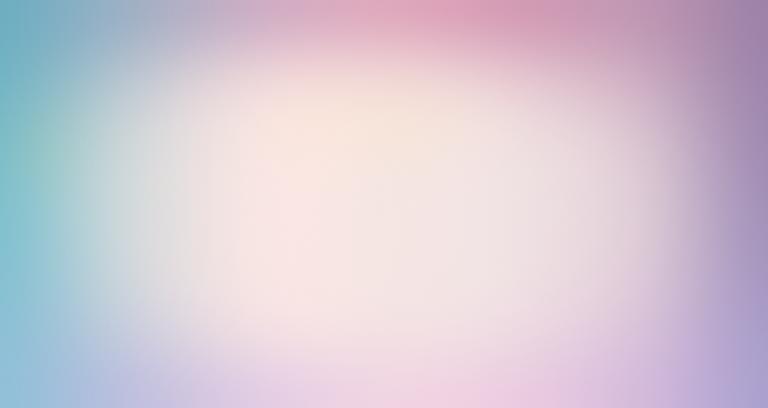
This background is drawn by a Shadertoy shader. Its source:

```glsl
// A soft pastel backdrop: teal at the left, rose above, lilac at the right and below,
// around a pale blush centre. Three smooth horizontal colour ramps are blended
// vertically by Gaussian falloffs, then two faint glows tint the result.

#define STOPS 7
#define CORE_X 0.46        // where the pale centre reaches nearest the edges
#define RIM_DEPTH 0.165    // depth of the top and bottom bands at CORE_X
#define RIM_SPREAD 0.70    // extra band depth towards the sides
#define PEACH_TINT vec3(0.010, 0.002, -0.030)
#define GREEN_TINT vec3(0.015, 0.005, -0.030)
#define GRAIN 0.004

const vec3 TOP_RAMP[STOPS] = vec3[STOPS](
    vec3(0.43, 0.68, 0.76), vec3(0.62, 0.69, 0.77), vec3(0.80, 0.68, 0.77),
    vec3(0.87, 0.66, 0.74), vec3(0.83, 0.61, 0.71), vec3(0.75, 0.59, 0.70),
    vec3(0.62, 0.51, 0.66));

const vec3 MIDDLE_RAMP[STOPS] = vec3[STOPS](
    vec3(0.50, 0.76, 0.81), vec3(0.82, 0.85, 0.86), vec3(0.97, 0.90, 0.89),
    vec3(0.96, 0.90, 0.89), vec3(0.94, 0.885, 0.89), vec3(0.87, 0.80, 0.84),
    vec3(0.64, 0.57, 0.72));

const vec3 BOTTOM_RAMP[STOPS] = vec3[STOPS](
    vec3(0.57, 0.75, 0.85), vec3(0.74, 0.75, 0.87), vec3(0.88, 0.80, 0.89),
    vec3(0.94, 0.83, 0.89), vec3(0.92, 0.80, 0.88), vec3(0.83, 0.73, 0.86),
    vec3(0.67, 0.63, 0.81));

// Smooth cubic interpolation through evenly spaced colour stops
vec3 sampleRamp(vec3 ramp[STOPS], float x) {
    float position = clamp(x, 0.0, 1.0) * float(STOPS - 1);
    int i = min(int(position), STOPS - 2);
    float t = position - float(i);
    vec3 before = ramp[max(i - 1, 0)];
    vec3 start = ramp[i];
    vec3 end = ramp[i + 1];
    vec3 after = ramp[min(i + 2, STOPS - 1)];
    vec3 slope = end - before;
    vec3 bend = 2.0 * before - 5.0 * start + 4.0 * end - after;
    vec3 twist = 3.0 * (start - end) + after - before;
    return start + 0.5 * t * (slope + t * (bend + t * twist));
}

float falloff(float distanceFromEdge, float depth) {
    float d = distanceFromEdge / depth;
    return exp(-d * d);
}

float glow(vec2 uv, vec2 centre, vec2 radius) {
    vec2 d = (uv - centre) / radius;
    return exp(-dot(d, d));
}

float hash(vec2 p) {
    return fract(sin(dot(p, vec2(127.1, 311.7))) * 43758.5);
}

void mainImage(out vec4 fragColor, in vec2 fragCoord) {
    vec2 uv = fragCoord / iResolution.xy;

    // Bands are thin near the core and deepen towards the sides
    float side = uv.x - CORE_X;
    float depth = RIM_DEPTH + RIM_SPREAD * side * side;
    vec3 color = sampleRamp(MIDDLE_RAMP, uv.x);
    color = mix(color, sampleRamp(BOTTOM_RAMP, uv.x), falloff(uv.y, depth));
    color = mix(color, sampleRamp(TOP_RAMP, uv.x), falloff(1.0 - uv.y, depth));

    // Warm peach above the centre, a hint of green at the left
    color += PEACH_TINT * glow(uv, vec2(0.50, 0.71), vec2(0.16, 0.13));
    color += GREEN_TINT * glow(uv, vec2(0.05, 0.65), vec2(0.08, 0.14));

    // Fine dither hides banding
    color += GRAIN * (hash(floor(uv * vec2(512.0, 272.0))) - 0.5);
    fragColor = vec4(clamp(color, 0.0, 1.0), 1.0);
}
```
